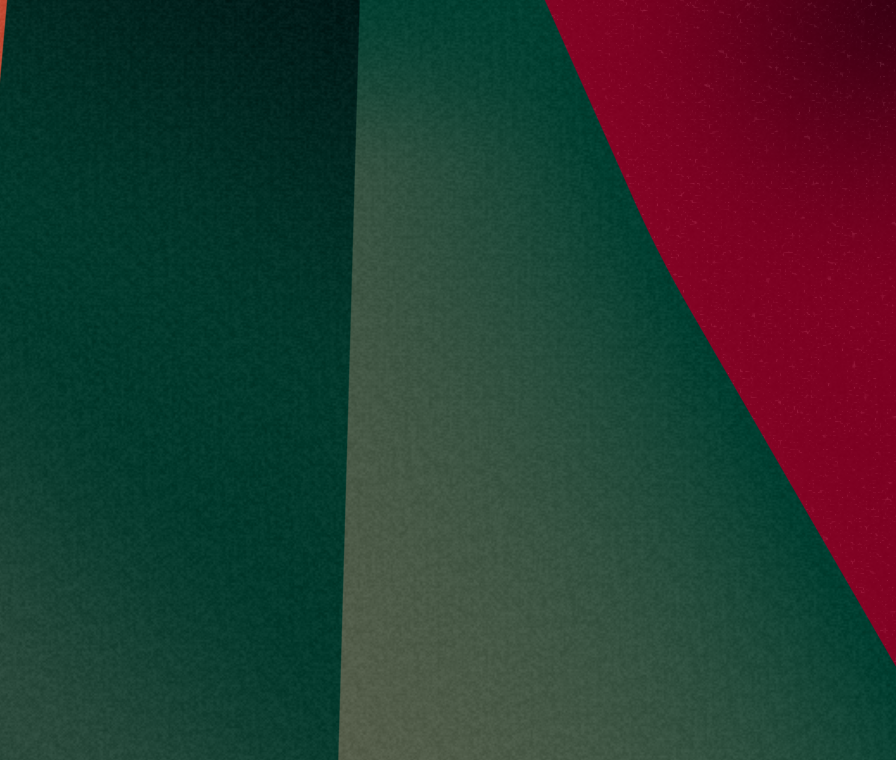
Reproduce this background procedurally as a Shadertoy shader.

```glsl
// Folded panels of dark green and crimson under a fine paper grain.
// Straight edges split the canvas; each panel has its own soft gradient,
// and two scales of value noise add the grain and the pale specks.

// Edges: x = start + slope * depth, with depth measured down from the top
const vec2 FOLD_EDGE = vec2(0.4015, -0.0240);
const vec2 RED_UPPER = vec2(0.6080, 0.3780);
const vec2 RED_LOWER = vec2(0.5707, 0.4894);
const vec2 SLIVER_EDGE = vec2(0.0080, -0.0750);
const float BEND_SOFTNESS = 0.008;

const vec3 SHADOW_GREEN = vec3(0.0, 0.08, 0.08);
const vec3 DEEP_GREEN = vec3(0.008, 0.225, 0.175);
const vec3 MIST_GREEN = vec3(0.17, 0.29, 0.235);
const vec3 EDGE_GREEN = vec3(0.0, 0.245, 0.19);
const vec3 WARM_GREY = vec3(0.42, 0.40, 0.32);
const vec3 CRIMSON = vec3(0.49, 0.005, 0.135);
const vec3 WINE = vec3(0.19, 0.0, 0.065);
const vec3 RED_RIM = vec3(0.53, 0.015, 0.145);
const vec3 ORANGE = vec3(0.76, 0.29, 0.20);

const float WARM_FALLOFF = 2.5;
const float GRAIN_CELLS = 300.0;
const float GRAIN_AMOUNT = 0.075;
const float SPECK_AMOUNT = 0.10;

float hash(vec2 p) {
    return fract(sin(dot(p, vec2(127.1, 311.7))) * 43758.5453);
}

float valueNoise(vec2 p) {
    vec2 cell = floor(p), f = fract(p);
    f = f * f * (3.0 - 2.0 * f);
    float low = mix(hash(cell), hash(cell + vec2(1, 0)), f.x);
    float high = mix(hash(cell + vec2(0, 1)), hash(cell + vec2(1, 1)), f.x);
    return mix(low, high, f.y);
}

float edgeX(vec2 edge, float depth) {
    return edge.x + edge.y * depth;
}

float smoothMax(float a, float b, float k) {
    float h = max(k - abs(a - b), 0.0) / k;
    return max(a, b) + h * h * k * 0.25;
}

// Left panel: shadow at the top of the fold, mist rising from the lower left
vec3 leftPanel(float x, float depth, float foldX) {
    float light = smoothstep(-0.25, 0.9, depth * 1.6 + foldX - x);
    float mist = smoothstep(-0.1, 0.55, depth - 0.43 - 1.32 * x);
    return mix(mix(SHADOW_GREEN, DEEP_GREEN, light), MIST_GREEN, mist);
}

// Middle panel: warm light growing away from the red edge and the top
vec3 middlePanel(float x, float depth, float redX) {
    float gap = max(redX - x - 0.015, 0.0);
    float warmth = 1.0 - exp(-WARM_FALLOFF * gap);
    return mix(EDGE_GREEN, WARM_GREY, warmth * smoothstep(-0.05, 0.25, depth));
}

// Red panel: bright along its edge, fading to wine in the top right corner
vec3 redPanel(float x, float depth, float redX) {
    float corner = length(vec2(1.0 - x, depth) * vec2(1.0, 0.85));
    vec3 color = mix(WINE, CRIMSON, smoothstep(-0.10, 0.36, corner));
    return mix(color, RED_RIM, 0.8 * exp(-18.0 * max(x - redX, 0.0)));
}

void mainImage(out vec4 fragColor, in vec2 fragCoord) {
    vec2 uv = fragCoord / iResolution.xy;
    float depth = 1.0 - uv.y;
    float blur = 0.9 / iResolution.x;

    // Panels and their smooth edges
    float foldX = edgeX(FOLD_EDGE, depth);
    float redX = smoothMax(edgeX(RED_UPPER, depth), edgeX(RED_LOWER, depth),
                           BEND_SOFTNESS);
    float sliverX = edgeX(SLIVER_EDGE, depth);
    float middleMask = smoothstep(-blur, blur, uv.x - foldX);
    float redMask = smoothstep(-blur, blur, uv.x - redX);
    float sliverMask = smoothstep(-blur, blur, sliverX - uv.x);

    vec3 color = leftPanel(uv.x, depth, foldX);
    color = mix(color, middlePanel(uv.x, depth, redX), middleMask);
    color = mix(color, redPanel(uv.x, depth, redX), redMask);
    color = mix(color, ORANGE, sliverMask);

    // Paper grain, gentler on red, with sparse pale specks there
    vec2 grainPos = fragCoord / iResolution.x * GRAIN_CELLS;
    float coarse = valueNoise(grainPos);
    float fine = valueNoise(grainPos * 1.73 + 41.0);
    float grain = mix(coarse, fine, 0.5) - 0.5;
    color += grain * GRAIN_AMOUNT * mix(1.0, 0.3, redMask);
    color += SPECK_AMOUNT * redMask * smoothstep(0.72, 1.0, fine) * coarse;

    fragColor = vec4(clamp(color, 0.0, 1.0), 1.0);
}
```
